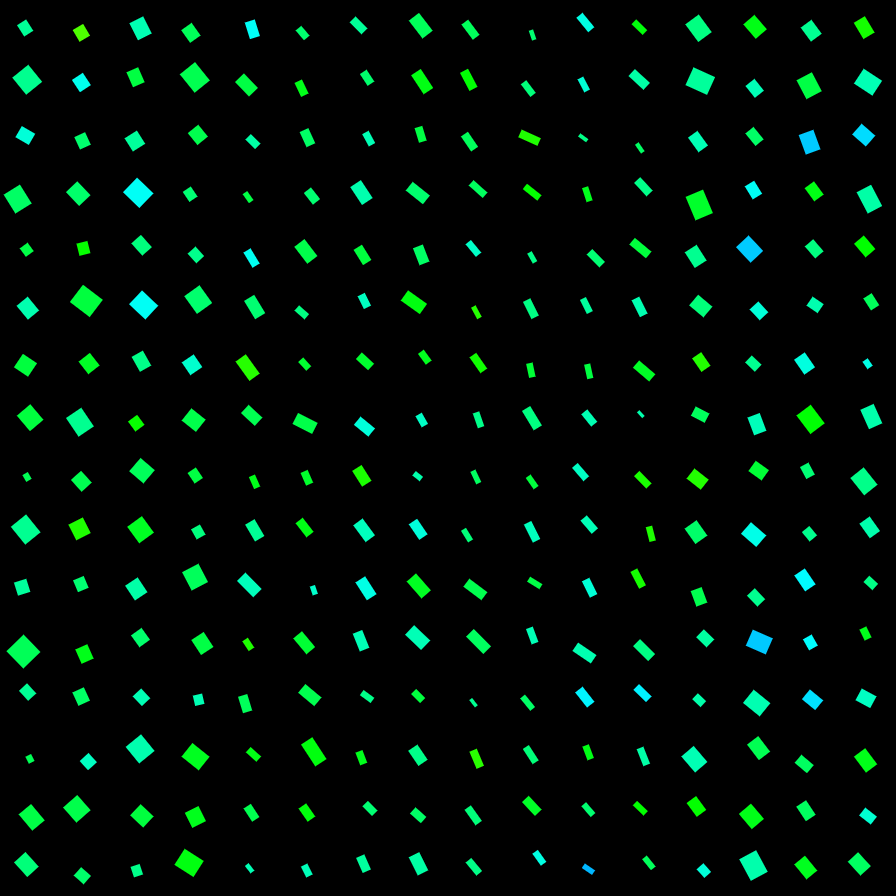
Give the GLSL for this pattern, as a WebGL 1 fragment shader.

```glsl
precision highp float;
// A 16 by 16 grid of jittered, tilted green and cyan rectangles on black.

uniform vec2 u_resolution;

float hash(vec2 p) {
  return fract(sin(dot(p, vec2(127.1, 311.7))) * 43758.5453);
}

// Roughly normal value with mean 0 and deviation 1, one per cell and channel
float bell(vec2 cell, float channel) {
  vec2 p = cell + channel * vec2(17.3, 29.9);
  return 2.0 * (hash(p) + hash(p + 61.7) + hash(p + 143.1)) - 3.0;
}

vec3 hueColor(float hue) {
  return clamp(abs(mod(hue * 6.0 + vec3(0.0, 4.0, 2.0), 6.0) - 3.0) - 1.0, 0.0, 1.0);
}

// Signed distance to a box centred on the origin
float boxDistance(vec2 p, vec2 halfSize) {
  vec2 d = abs(p) - halfSize;
  return length(max(d, 0.0)) + min(max(d.x, d.y), 0.0);
}

// Width over length, by quarter of the canvas from left to right
float aspectAt(float column) {
  float aspect = mix(0.86, 0.55, step(4.0, column));
  aspect = mix(aspect, 0.43, step(8.0, column));
  return mix(aspect, 0.74, step(12.0, column));
}

void main() {
  vec2 grid = gl_FragCoord.xy / u_resolution * 16.0;
  vec2 cell = floor(grid);
  float pixel = 16.0 / min(u_resolution.x, u_resolution.y);

  // Placement inside the cell
  vec2 jitter = vec2(bell(cell, 1.0), bell(cell, 2.0)) * vec2(0.06, 0.075);
  vec2 p = fract(grid) - 0.5 - jitter + vec2(0.02, -0.02);

  // Tilt the long side down to the right
  float angle = radians(-52.0 + 11.0 * bell(cell, 3.0));
  float c = cos(angle), s = sin(angle);
  p = vec2(c * p.x + s * p.y, c * p.y - s * p.x);

  // Size and proportions
  float side = clamp(0.31 + 0.07 * bell(cell, 4.0), 0.14, 0.5);
  float aspect = aspectAt(cell.x) * (1.0 + 0.07 * bell(cell, 5.0));
  float d = boxDistance(p, 0.5 * side * vec2(1.0, aspect));

  // Hue spreads from lime through green to cyan
  float hue = clamp(0.405 + 0.055 * bell(cell, 6.0), 0.22, 0.56);
  float coverage = clamp(0.5 - d / pixel, 0.0, 1.0);
  gl_FragColor = vec4(hueColor(hue) * coverage, 1.0);
}
```
